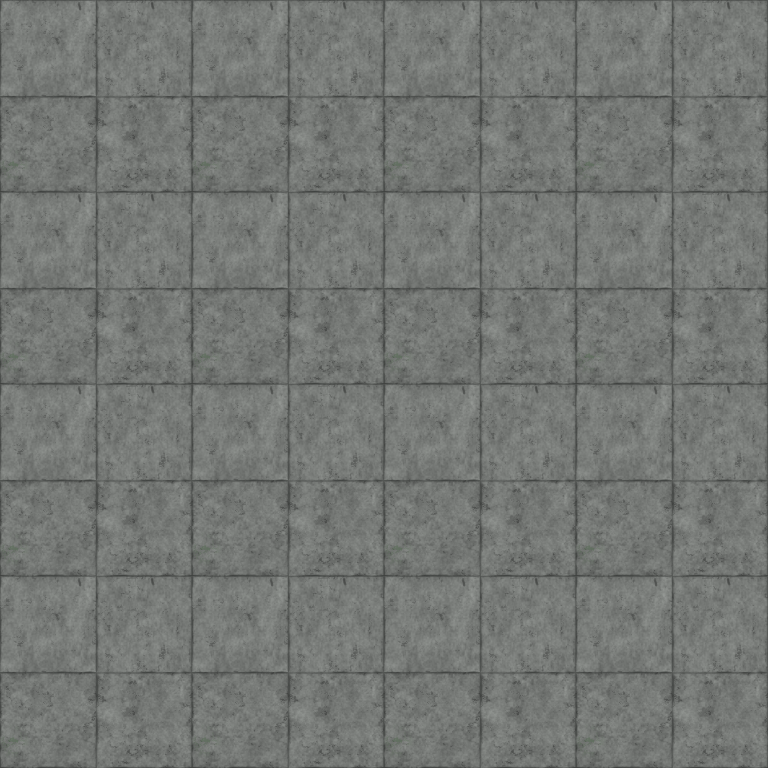
Write a WebGL 1 fragment shader that draws this texture.

```glsl
precision highp float;
// Weathered grey-green concrete slabs, eight by eight, in repeating groups of two by two.
uniform vec2 u_resolution;

const float SLABS = 8.0;   // slabs across and down
const float GROUP = 2.0;   // slabs per side of a repeating group
const vec3 CONCRETE_TINT = vec3(0.985, 1.010, 0.985);
const vec3 JOINT_COLOR = vec3(0.225, 0.235, 0.227);
const vec3 MOSS_COLOR = vec3(0.33, 0.42, 0.32);

float hash(vec2 p) {
  vec3 q = fract(vec3(p.xyx) * 0.1031);
  q += dot(q, q.yzx + 33.33);
  return fract((q.x + q.y) * q.z);
}

// Value noise that wraps after 'period' cells
float noise(vec2 p, vec2 period, vec2 seed) {
  vec2 cell = floor(p);
  vec2 f = fract(p);
  f = f * f * (3.0 - 2.0 * f);
  vec2 lo = mod(cell, period) + seed;
  vec2 hi = mod(cell + 1.0, period) + seed;
  return mix(mix(hash(lo), hash(vec2(hi.x, lo.y)), f.x),
             mix(hash(vec2(lo.x, hi.y)), hash(hi), f.x), f.y);
}

// Layered noise; a higher gain gives more ragged detail
float fbm(vec2 p, vec2 freq, float gain, vec2 seed) {
  float sum = 0.0;
  float total = 0.0;
  float amp = 1.0;
  for (int i = 0; i < 4; i++) {
    sum += amp * noise(p * freq, freq, seed);
    total += amp;
    freq *= 2.0;
    seed += 71.0;
    amp *= gain;
  }
  return sum / total;
}

// Soft dark drip hanging down from 'top'
float drip(vec2 p, vec2 top, float len) {
  vec2 d = p - top;
  d.x += 0.006 * cos(d.y * 45.0);
  d.y -= clamp(d.y, -len, 0.0);
  return 1.0 - smoothstep(0.004, 0.02, length(d));
}

// Joint with a soft bell-shaped profile, at least one pixel wide
float joint(float dist, float width, float pixel) {
  float d = dist / max(width, 0.6 * pixel);
  return exp(-d * d);
}

// Brightness of the slab face
float slabTone(vec2 p, vec2 id, vec2 seed) {
  float cloud = fbm(p, vec2(3.0), 0.6, seed);
  float streak = fbm(p, vec2(10.0, 3.0), 0.8, seed + 301.0);
  float blotch = fbm(p, vec2(5.0), 0.85, seed + 503.0);
  float mottle = fbm(p, mix(vec2(9.0), vec2(12.0, 7.0), id.y), 0.9, seed + 601.0);
  float grain = noise(p * 59.0, vec2(59.0), seed + 701.0);

  // Upper slabs are streaked by running water, lower ones clouded
  float stainField = mix(blotch, mix(blotch, streak, 0.6), id.y);
  float stain = smoothstep(0.49, 0.64, stainField + 0.3 * (cloud - 0.5));
  float bloom = smoothstep(0.5, 0.68, streak) * id.y;

  // Fine pits gather inside the stained areas
  float pit = smoothstep(0.57, 0.72, fbm(p, vec2(15.0, 18.0), 0.9, seed + 907.0));
  pit *= 0.25 + 0.75 * stain;

  float tone = 0.494 + 0.13 * (cloud - 0.5) + 0.17 * (mottle - 0.5);
  tone += 0.045 * (grain - 0.5) + 0.025 * bloom - 0.052 * stain - 0.09 * pit;
  return tone - 0.014 * (1.0 - id.x) * (1.0 - id.y);
}

void main() {
  vec2 p = gl_FragCoord.xy / u_resolution * SLABS;
  float pixel = SLABS / min(u_resolution.x, u_resolution.y);
  vec2 id = mod(floor(p), GROUP);
  vec2 local = fract(p);
  vec2 seed = id * vec2(131.0, 197.0) + 17.0;

  // Distance to the nearest joints, every second one laid slightly off
  vec2 odd = mod(floor(p + 0.5), GROUP);
  float wear = noise(p * 14.0, vec2(14.0 * GROUP), vec2(43.0));
  vec2 offset = vec2(0.007, -0.007) * odd + 0.008 * (wear - 0.5);
  vec2 edge = abs(fract(p + 0.5) - 0.5 - offset);
  float rim = min(edge.x, edge.y);

  // Concrete face
  float tone = slabTone(local, id, seed);
  vec2 dripTop = vec2(mix(0.83, 0.59, id.x), 0.965);
  tone -= 0.13 * id.y * drip(local, dripTop, mix(0.06, 0.05, id.x));

  // Grime and chipped specks close to the joints
  tone -= 0.055 * exp(-rim * 34.0) * (0.4 + wear);
  float chip = smoothstep(0.7, 0.95, noise(p * 38.0, vec2(38.0 * GROUP), vec2(89.0)));
  tone -= 0.06 * chip * (1.0 - smoothstep(0.02, 0.07, rim));
  vec3 color = tone * CONCRETE_TINT;

  // Faint moss on one slab of each group
  float mossPatch = 1.0 - smoothstep(0.04, 0.2, length(local - vec2(0.13, 0.28)));
  float moss = mossPatch * smoothstep(0.48, 0.66, fbm(local, vec2(14.0), 0.8, seed + 211.0));
  color = mix(color, MOSS_COLOR, 0.5 * moss * (1.0 - id.x) * (1.0 - id.y));

  // Joints: horizontal ones a little crisper than vertical ones
  float across = joint(edge.y, 0.009 + 0.002 * wear, pixel) * (0.4 + 0.5 * wear);
  float upright = joint(edge.x, 0.010 + 0.003 * wear, pixel) * (0.35 + 0.4 * wear);
  color = mix(color, JOINT_COLOR, max(across, upright));

  gl_FragColor = vec4(color, 1.0);
}
```
